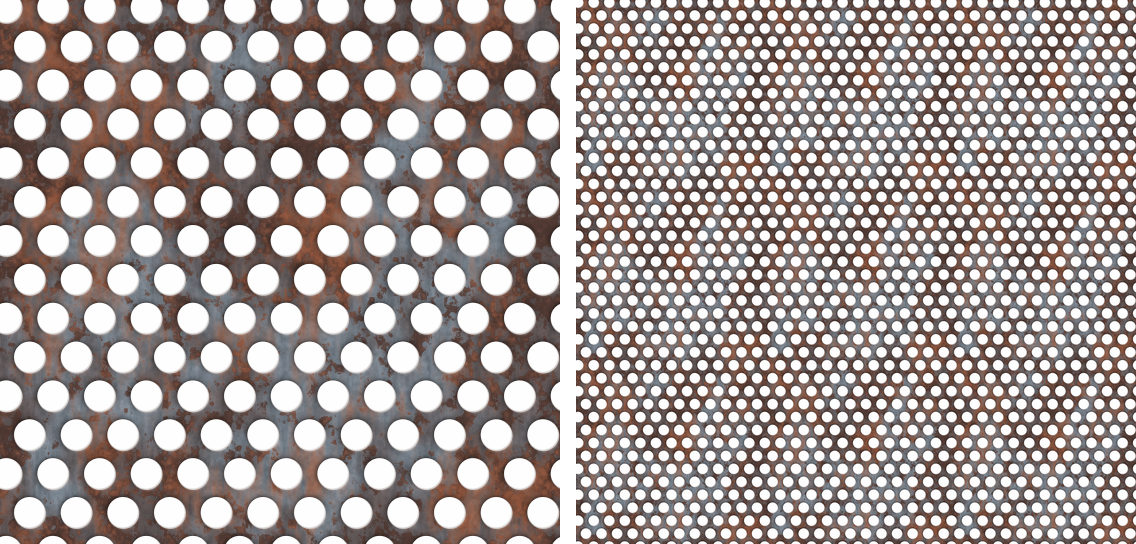
Left: one tile. Right: repeated 3 by 3.
A WebGL 2 fragment shader for this texture:

```glsl
#version 300 es
precision highp float;
uniform vec2 u_resolution;
out vec4 fragColor;

float hash(vec2 p) {
  return fract(sin(dot(p, vec2(127.1, 311.7))) * 43758.5453);
}

// Value noise that wraps after a whole number of cells
float wrapNoise(vec2 p, vec2 period, float seed) {
  vec2 i = floor(p), f = fract(p);
  f = f * f * (3.0 - 2.0 * f);
  vec2 a = mod(i, period) + seed, b = mod(i + 1.0, period) + seed;
  return mix(mix(hash(a), hash(vec2(b.x, a.y)), f.x),
             mix(hash(vec2(a.x, b.y)), hash(b), f.x), f.y);
}

float fbm(vec2 uv, vec2 cells, float seed) {
  float sum = 0.0, weight = 0.5;
  for (int octave = 0; octave < 4; octave++) {
    sum += weight * wrapNoise(uv * cells + seed * 0.37, cells, seed);
    cells *= 2.0;
    weight *= 0.55;
    seed += 7.3;
  }
  return sum / 1.01;
}

// Offset from the nearest hole centre, in column widths
vec2 nearestHole(vec2 uv) {
  vec2 grid = uv * vec2(12.0, 14.0) - vec2(0.14, 0.3);
  vec2 nearest = vec2(9.0);
  for (float k = -1.0; k <= 1.0; k++) {
    float row = floor(grid.y) + k;
    float x = fract(grid.x - 0.5 * mod(row, 2.0)) - 0.5;
    vec2 offset = vec2(x, (grid.y - row - 0.5) * 0.835);
    if (length(offset) < length(nearest)) nearest = offset;
  }
  return nearest;
}

vec3 rustySteel(vec2 uv) {
  float patches = fbm(uv, vec2(9.0, 7.0), 3.0);
  float warmth = fbm(uv, vec2(11.0, 8.0), 41.0);
  float streaks = fbm(uv, vec2(90.0, 14.0), 17.0);
  float blotches = fbm(uv, vec2(38.0, 32.0), 29.0);
  float grain = fbm(uv, vec2(130.0, 110.0), 53.0);

  // Blue-grey steel with vertical streaks
  vec3 steel = mix(vec3(0.39, 0.35, 0.35), vec3(0.47, 0.51, 0.55), smoothstep(0.38, 0.68, patches));
  steel *= 0.8 + 0.42 * streaks;

  // Soft orange stain under crusty dark rust
  float stain = smoothstep(0.45, 0.75, 0.65 * warmth + 0.35 * streaks);
  steel = mix(steel, vec3(0.6, 0.35, 0.24), 0.75 * stain);
  float crust = 0.42 * blotches + 0.3 * grain + 0.28 * (1.0 - patches) + 0.12 * (streaks - 0.5);
  vec3 rust = mix(vec3(0.3, 0.2, 0.17), vec3(0.53, 0.31, 0.22), smoothstep(0.42, 0.72, 0.6 * warmth + 0.4 * grain));
  vec3 color = mix(steel, rust, 0.85 * smoothstep(0.49, 0.58, crust));
  return color * (0.84 + 0.32 * grain);
}

void main() {
  vec2 uv = gl_FragCoord.xy / u_resolution;
  float pixel = 12.0 / u_resolution.x;
  vec2 q = nearestHole(uv);
  float side = dot(q / max(length(q), 0.001), vec2(0.6, -0.8));
  float edge = length(q) - 0.343;
  float opening = length(q - vec2(-0.008, 0.011)) - 0.33;

  // Shade around the holes, with a faint glow at lower right
  vec3 color = rustySteel(uv);
  float outside = max(edge, 0.0);
  color *= 1.0 - (0.3 - 0.22 * side) * exp(-outside / 0.045);
  color += vec3(0.2, 0.18, 0.17) * smoothstep(0.1, 1.0, side) * exp(-outside / 0.025);

  // Bright cut edge, then the open hole
  vec3 lip = mix(vec3(0.46, 0.42, 0.41), vec3(0.82, 0.8, 0.79), smoothstep(-0.7, 0.6, side));
  color = mix(color, lip, clamp(0.5 - edge / pixel, 0.0, 1.0));
  vec3 hole = vec3(0.995 - 0.06 * smoothstep(-0.03, 0.0, opening) * smoothstep(0.0, 1.0, side));
  color = mix(color, hole, clamp(0.5 - opening / pixel, 0.0, 1.0));
  fragColor = vec4(color, 1.0);
}
```
